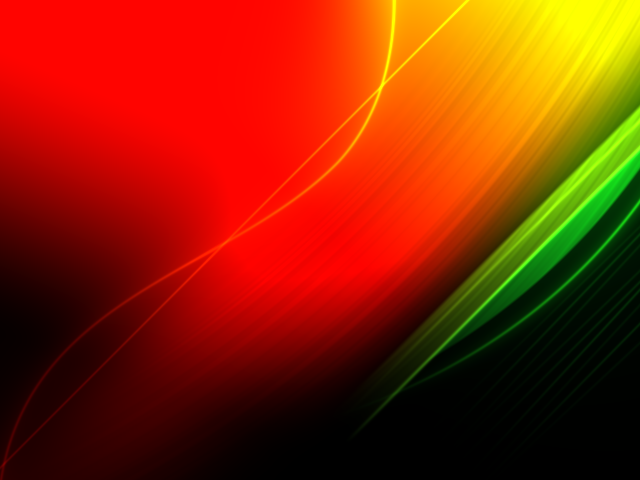
Reproduce this background procedurally as a Shadertoy shader.

```glsl
// Diagonal red, orange and yellow glow with thin light curves and a green ribbon fan.
#define RED_RISE vec2(0.30, 0.95)    // height range over which red lights up
#define SHADE_EDGE vec2(0.34, 0.62)  // offsets where the warm light fades out
#define FAN_TOP 0.555                // upper edge of the lime band
#define FAN_RAY 0.643                // bright green ray
#define STREAK_FREQ 130.0
#define STREAK_GAIN 0.10
#define FAINT_RAYS 9

float hash(float n) { return fract(sin(n * 127.1) * 43758.5453); }

float noise(float x) {
    float i = floor(x), f = fract(x);
    return mix(hash(i), hash(i + 1.0), f * f * (3.0 - 2.0 * f));
}

// Offset of the long S-shaped curve at a position along the diagonal
float sweepCurve(float along) {
    float u = (along - 0.89) / 0.47;
    return -0.045 + 0.131 * (u - u * u * u / 3.0)
           - 0.055 * pow(max(u - 1.0, 0.0), 1.5);
}

// Shallow arch used by the lower green ribbons
float arch(float along, float peak, float bend) {
    float u = along - 1.66;
    return peak - bend * u * u;
}

float glowLine(float dist, float width) {
    float v = dist / width;
    return exp(-v * v);
}

float band(float x, float lo, float hi, float soft) {
    return smoothstep(lo - soft, lo + soft, x) * (1.0 - smoothstep(hi - soft, hi + soft, x));
}

// Red field, diagonal ember and orange to yellow light
vec3 warmLight(vec2 p, float along, float across, float streak) {
    float lit = 1.0 - smoothstep(SHADE_EDGE.x, SHADE_EDGE.y, across);
    float field = smoothstep(RED_RISE.x, RED_RISE.y, p.y + 0.43 * p.x);
    float ember = (0.12 + 0.28 * smoothstep(0.0, 0.9, along)) * glowLine(across - 0.12, 0.21);
    float red = min(field + ember + 0.02, 1.0);

    float yellow = pow(clamp((along - 1.2) / 0.95, 0.0, 1.0), 1.3);
    float leftOfSweep = min(across - sweepCurve(along), 0.0);
    yellow *= glowLine(leftOfSweep, 0.25);
    float grain = 1.0 + STREAK_GAIN * streak * smoothstep(-0.02, 0.2, across);
    return vec3(red, yellow + 0.015 * field, 0.0) * lit * grain;
}

// The S curve and the straight ray that crosses it
vec3 warmLines(float along, float across) {
    float slope = (sweepCurve(along + 0.01) - sweepCurve(along - 0.01)) / 0.02;
    float sweep = (across - sweepCurve(along)) / sqrt(2.0 * (1.0 + slope * slope));
    float ray = (across + 0.025) / sqrt(2.0);
    float heat = smoothstep(0.3, 1.75, along);
    vec3 tint = vec3(0.32, 0.46 * heat, 0.0);
    vec3 col = tint * glowLine(sweep, 0.0032) * (0.5 + 0.5 * heat);
    col += tint * glowLine(ray, 0.0025) * (0.55 + 0.3 * heat);
    col += vec3(0.06, 0.16 * heat * heat, 0.0) * exp(-abs(sweep) / 0.025);
    return col;
}

// Lime band, green ribbon and their bright rims
vec3 greenFan(float along, float across, float streak) {
    float reach = smoothstep(0.8, 1.95, along);
    float grain = 1.0 + 2.0 * STREAK_GAIN * streak;
    float ribbonEdge = arch(along, 0.71, 0.25);
    float rim = arch(along, 0.772, 0.30);

    vec3 col = vec3(0.10, 0.32, 0.0) * glowLine(across - FAN_TOP, 0.09) * pow(reach, 3.0);
    col += vec3(0.38, 0.60, 0.04) * reach * grain * band(across, FAN_TOP, FAN_RAY, 0.007);
    col += vec3(0.05, 0.48, 0.07) * reach * grain * band(across, FAN_RAY, ribbonEdge, 0.005);
    float below = max(across - FAN_RAY, 0.0);
    col += vec3(0.0, 0.28, 0.03) * reach * reach * exp(-below / 0.17)
           * smoothstep(FAN_RAY - 0.01, FAN_RAY + 0.01, across);

    col += vec3(0.30, 0.75, 0.08) * sqrt(reach) * glowLine(across - FAN_RAY, 0.0055);
    col += vec3(0.20, 0.30, 0.02) * reach * glowLine(across - FAN_TOP - 0.03, 0.005);
    col += vec3(0.08, 0.55, 0.05) * reach * glowLine(across - rim, 0.005);
    col += vec3(0.01, 0.14, 0.01) * reach * glowLine(across - rim, 0.025);
    return col;
}

// Scattered dim rays in the dark corner
vec3 faintRays(float along, float across) {
    vec3 col = vec3(0.0);
    for (int i = 0; i < FAINT_RAYS; i++) {
        float n = float(i);
        float tilt = 0.12 * (hash(n + 4.0) - 0.4);
        float offset = 0.80 + 0.03 * n + tilt * (along - 1.4);
        float power = 0.05 + 0.22 * pow(hash(n + 11.0), 3.0);
        col += vec3(0.1, 1.0, 0.15) * power * glowLine(across - offset, 0.004);
    }
    return col * smoothstep(0.95, 1.75, along);
}

void mainImage(out vec4 fragColor, in vec2 fragCoord) {
    vec2 p = fragCoord / iResolution.xy * vec2(4.0 / 3.0, 1.0);
    float along = p.x + p.y;
    float across = p.x - p.y;

    // Fine streaks follow gently bent diagonals
    float bent = across + 0.14 * (along - 1.3) * (along - 1.3);
    float streak = noise(bent * STREAK_FREQ) + noise(bent * STREAK_FREQ * 0.37) - 1.0;

    vec3 col = warmLight(p, along, across, streak);
    col += warmLines(along, across);
    col += greenFan(along, across, streak);
    col += faintRays(along, across);
    fragColor = vec4(clamp(col, 0.0, 1.0), 1.0);
}
```
